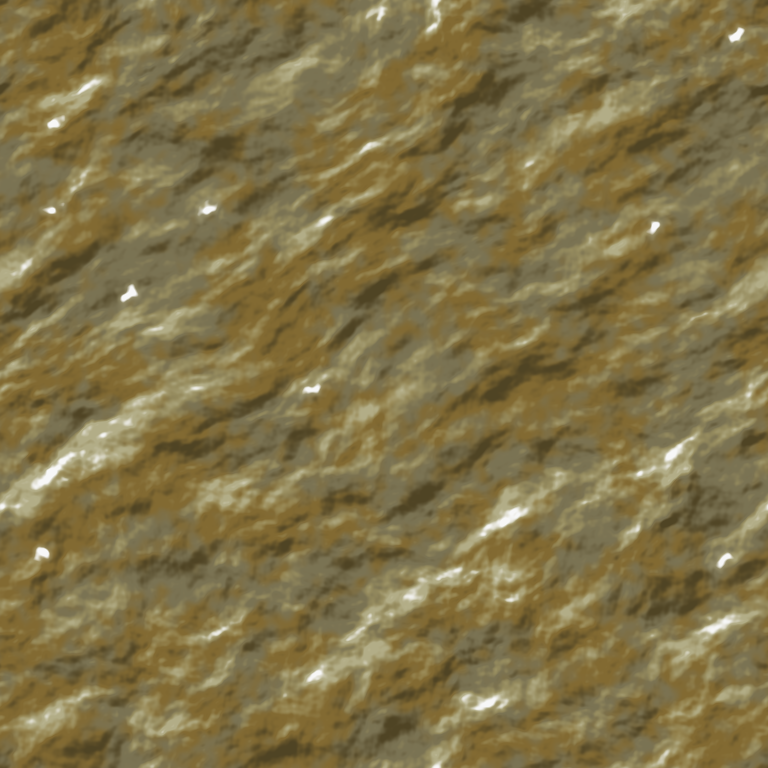
Give the GLSL for this texture, as a Shadertoy shader.

```glsl
// Wet, silty mud with diagonal ridges and soft lumps, lit from the upper left.
// Wrapping gradient noise, sheared for ridges and plain for lumps, builds a
// height field; its slope picks the tone, and sparse sparkles add wet glints.

const vec3 SHADOW = vec3(0.31, 0.265, 0.14);
const vec3 OCHRE  = vec3(0.51, 0.415, 0.195);
const vec3 OLIVE  = vec3(0.48, 0.45, 0.325);
const vec3 SILT   = vec3(0.59, 0.55, 0.37);
const vec3 PALE   = vec3(0.70, 0.68, 0.53);
const vec3 GLINT  = vec3(0.97, 0.97, 0.97);
const vec2 LIGHT_DIR = vec2(-0.55, 0.83);
const float TAU = 6.28319;

vec3 hash3(vec2 cell, float seed) {
    vec3 p = fract(vec3(cell.xyx + seed * 7.31) * vec3(0.1031, 0.1030, 0.0973));
    p += dot(p, p.yxz + 33.33);
    return fract((p.xxy + p.yzz) * p.zyx);
}

vec2 wrapCell(vec2 cell, vec2 period) {
    return floor(mod(cell + 0.5, period));
}

float cornerRamp(vec2 cell, vec2 corner, vec2 local, vec2 period, float seed) {
    float angle = TAU * hash3(wrapCell(cell + corner, period), seed).x;
    return dot(vec2(cos(angle), sin(angle)), local - corner);
}

// Gradient noise that repeats after a whole number of cells
float gradientNoise(vec2 p, vec2 period, float seed) {
    vec2 cell = floor(p), f = p - cell;
    vec2 u = f * f * f * (f * (f * 6.0 - 15.0) + 10.0);
    vec2 e = vec2(0.0, 1.0);
    float low  = mix(cornerRamp(cell, e.xx, f, period, seed),
                     cornerRamp(cell, e.yx, f, period, seed), u.x);
    float high = mix(cornerRamp(cell, e.xy, f, period, seed),
                     cornerRamp(cell, e.yy, f, period, seed), u.x);
    return mix(low, high, u.y);
}

float tileNoise(vec2 uv, float repeats, float seed) {
    return gradientNoise(uv * repeats, vec2(repeats), seed);
}

// Integer shear: ridges climb to the right, yet the canvas still tiles
float ridgeNoise(vec2 uv, vec2 repeats, float seed) {
    vec2 sheared = vec2(uv.x + uv.y, 3.0 * uv.y - 2.0 * uv.x);
    return gradientNoise(sheared * repeats, repeats, seed);
}

// 1 in the lumpy lower band, 0 in the streaky upper one
float lumpiness(vec2 uv) {
    return smoothstep(0.15, 0.9, 0.5 + 0.5 * cos(TAU * (uv.y - 0.18)));
}

vec2 bend(vec2 uv, float amount) {
    vec2 broad = vec2(tileNoise(uv, 4.0, 1.0), tileNoise(uv, 4.0, 2.0));
    vec2 fine = vec2(tileNoise(uv, 17.0, 3.0), tileNoise(uv, 17.0, 4.0));
    return uv + amount * (broad + 0.3 * fine);
}

float mudHeight(vec2 uv) {
    float lumpy = lumpiness(uv);
    float lumpShare = mix(0.25, 0.8, lumpy);
    vec2 p = bend(uv, 0.025);
    float height = 0.0;
    for (int i = 0; i < 5; i++) {
        float octave = float(i);
        float across = floor(2.5 * exp2(octave) + 0.1);
        float along = floor(across * (1.0 + 0.13 * octave) + 0.5);
        float ridge = ridgeNoise(p, vec2(along, across), 10.0 + octave);
        float lump = tileNoise(p, floor(3.5 * across + 0.1), 20.0 + octave);
        float strength = (2.0 - 0.09 * octave * octave) / across;
        height += strength * (sqrt(1.0 - lumpShare) * ridge + sqrt(lumpShare) * lump);
    }
    // Overlapping folds with ragged lips
    float lip = tileNoise(p, 3.0, 30.0) + 0.12 * tileNoise(p, 15.0, 31.0);
    return height + 0.2 * lumpy * smoothstep(-0.06, 0.06, lip);
}

// Sparse wet dots; x is the bright core, y the soft halo
vec2 sparkles(vec2 uv, float repeats) {
    vec2 p = uv * repeats, cell = floor(p);
    vec3 rnd = hash3(wrapCell(cell, vec2(repeats)), 40.0);
    vec3 shape = hash3(wrapCell(cell, vec2(repeats)), 41.0);
    vec2 offset = p - cell - mix(vec2(0.3), vec2(0.7), rnd.xy);
    offset.y -= 0.35 * offset.x;
    float ragged = 0.10 * tileNoise(uv, 90.0, 42.0);
    float d = length(offset * vec2(0.85, 1.15)) + ragged;
    float radius = mix(0.03, 0.08, shape.x);
    float present = step(0.86, rnd.z);
    return present * vec2(1.0 - smoothstep(0.4 * radius, 1.2 * radius, d),
                          1.0 - smoothstep(0.6 * radius, 2.6 * radius, d));
}

vec3 mudColor(float tone, float ochre, float gloss) {
    vec3 color = mix(OLIVE, OCHRE, ochre);
    color = mix(SHADOW, color, smoothstep(-2.5, -0.1, tone));
    color = mix(color, mix(SILT, color * 1.2, 0.3 * ochre), smoothstep(0.1, 1.4, tone));
    color = mix(color, PALE, smoothstep(1.1, 2.3, tone));
    return mix(color, GLINT, smoothstep(2.2, 3.5, tone + gloss));
}

void mainImage(out vec4 fragColor, in vec2 fragCoord) {
    vec2 uv = fragCoord / iResolution.xy;

    // Relief lighting
    const float reach = 0.005;
    float height = mudHeight(uv);
    float slope = (height - mudHeight(uv + reach * LIGHT_DIR)) / reach;
    float grain = tileNoise(uv, 140.0, 50.0) + 0.6 * tileNoise(uv, 83.0, 51.0);
    float tone = slope / 8.0 + 0.9 * height + 0.5 * tileNoise(uv, 5.0, 52.0) + 0.3 * grain;

    // Patchy tint and wetness
    float ochre = 0.47 + 1.5 * tileNoise(uv, 7.0, 53.0) + 1.0 * ridgeNoise(uv, vec2(8.0), 54.0)
                + 0.5 * height - 0.01 * slope + 0.8 * tileNoise(uv, 50.0, 55.0);
    float gloss = 1.6 * ridgeNoise(uv, vec2(12.0, 9.0), 56.0);
    vec3 color = mudColor(tone, smoothstep(0.0, 1.0, ochre), gloss);

    vec2 wet = sparkles(uv, 9.0);
    color = mix(color, PALE, 0.5 * wet.y);
    color = mix(color, GLINT, wet.x);
    fragColor = vec4(color, 1.0);
}
```
